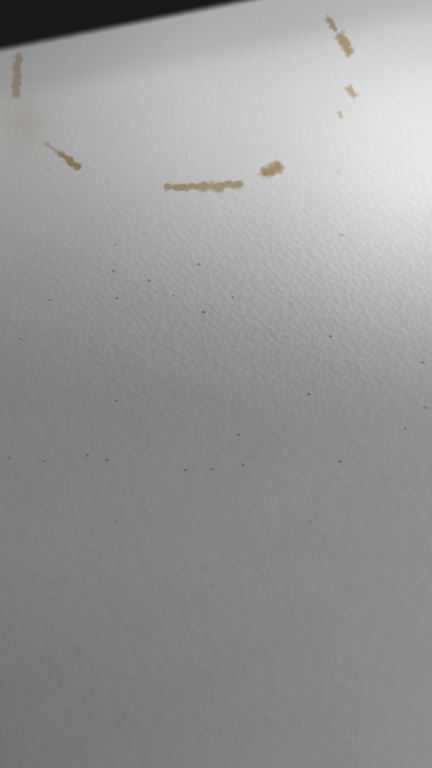
Give the GLSL for this texture, as a Shadertoy shader.

```glsl
const int STAINS = 10;

vec2 hash2(vec2 p) {
    vec3 q = fract(p.xyx * vec3(0.1031, 0.1030, 0.0973));
    q += dot(q, q.yzx + 33.33);
    return fract((q.xx + q.yz) * q.zy);
}

// Distance to the nearest scattered cell point
float cellular(vec2 p) {
    vec2 cell = floor(p), f = fract(p);
    float nearest = 2.0;
    for (int y = -1; y <= 1; y++)
    for (int x = -1; x <= 1; x++) {
        vec2 o = vec2(x, y);
        nearest = min(nearest, length(o + hash2(cell + o) - f));
    }
    return nearest;
}

float segmentDistance(vec2 p, vec2 a, vec2 b) {
    vec2 ab = b - a;
    float t = clamp(dot(p - a, ab) / dot(ab, ab), 0.0, 1.0);
    return length(p - a - ab * t);
}

float glow(vec2 p, vec2 center, vec2 radius) {
    vec2 d = (p - center) / radius;
    return exp(-dot(d, d));
}

float layeredSines(vec2 p) {
    float sum = 0.0, amp = 0.5;
    for (int i = 0; i < 4; i++) {
        sum += amp * sin(p.x + 1.7 * sin(p.y)) * cos(p.y - 0.6 * p.x);
        p = mat2(1.2, 1.5, -1.5, 1.2) * p + 2.3;
        amp *= 0.55;
    }
    return sum;
}

// Light falloff over the sheet; uv spans 0 to 1
float sheetLight(vec2 uv) {
    float light = 0.49 + 0.06 * uv.x;
    float across = mix(0.75, 1.2, smoothstep(0.0, 0.5, uv.x));
    light += 0.2 * across * smoothstep(0.45, 0.88, uv.y);
    light += 0.15 * glow(uv, vec2(1.0, 0.75), vec2(0.37, 0.2));
    light -= 0.05 * smoothstep(0.88, 1.0, uv.y);
    light -= 0.045 * (1.0 - smoothstep(0.0, 0.35, uv.y)) * (1.0 - uv.x);
    return light;
}

// Embossed grain, slanted down to the right
float grain(vec2 p, float scale) {
    vec2 q = mat2(0.9, 0.44, -0.44, 0.9) * p * scale;
    q = q * vec2(0.75, 1.15) + 0.4 * layeredSines(p * 30.0);
    return cellular(q) - cellular(q + vec2(0.25, 0.3));
}

// Sparse specks, one candidate per grid cell
float specks(vec2 p, float scale, float density) {
    vec2 cell = floor(p * scale);
    vec2 rnd = hash2(cell + 17.0);
    vec2 center = 0.2 + 0.6 * hash2(cell + 71.0);
    float radius = mix(0.025, 0.06, rnd.y);
    float d = length((fract(p * scale) - center) * vec2(0.8, 1.2));
    return step(rnd.x, density) * (1.0 - smoothstep(radius * 0.4, radius * 1.6, d));
}

// Dried marks: segment ends, then half width and opacity
float driedMarks(vec2 p) {
    vec4 ends[STAINS] = vec4[STAINS](
        vec4(0.024, 0.925, 0.021, 0.877), vec4(0.058, 0.814, 0.078, 0.800),
        vec4(0.079, 0.799, 0.102, 0.783), vec4(0.219, 0.756, 0.313, 0.760),
        vec4(0.264, 0.757, 0.288, 0.757), vec4(0.347, 0.776, 0.361, 0.781),
        vec4(0.427, 0.977, 0.437, 0.963), vec4(0.444, 0.953, 0.454, 0.932),
        vec4(0.456, 0.883, 0.461, 0.877), vec4(0.443, 0.852, 0.444, 0.849));
    vec2 look[STAINS] = vec2[STAINS](
        vec2(0.007, 0.5), vec2(0.004, 0.35), vec2(0.006, 0.85), vec2(0.006, 0.7),
        vec2(0.009, 0.65), vec2(0.010, 0.85), vec2(0.005, 0.7), vec2(0.008, 0.75),
        vec2(0.007, 0.6), vec2(0.004, 0.4));
    float ragged = 0.005 * (cellular(p * 95.0) - 0.4) + 0.002 * layeredSines(p * 160.0);
    float mask = 0.0;
    for (int i = 0; i < STAINS; i++) {
        float d = segmentDistance(p, ends[i].xy, ends[i].zw) + ragged;
        float cover = 1.0 - smoothstep(look[i].x * 0.3, look[i].x * 1.1, d);
        mask = max(mask, cover * look[i].y);
    }
    return mask;
}

void mainImage(out vec4 fragColor, in vec2 fragCoord) {
    vec2 uv = fragCoord / iResolution.xy;
    vec2 p = uv * vec2(0.5625, 1.0);

    // Sheet with its duller sloping rim
    float edge = p.y - (0.936 + 0.2 * p.x);
    float light = sheetLight(uv);
    light -= 0.045 * smoothstep(-0.085, -0.045, edge);
    light += 0.006 * layeredSines(p * vec2(16.0, 24.0));

    // Grain is crisp in the glancing light and soft elsewhere
    float crisp = glow(uv, vec2(0.7, 0.61), vec2(0.6, 0.15));
    light += grain(p, 150.0) * (0.012 + 0.045 * crisp);
    light += grain(p, 62.0) * 0.014 * (1.0 - smoothstep(0.4, 0.75, uv.y));

    vec3 color = light * mix(vec3(1.008, 1.0, 0.985), vec3(0.995, 1.0, 1.003), uv.y);

    // Dried marks, faint smudge and specks
    color *= mix(vec3(1.0), vec3(0.76, 0.64, 0.43), driedMarks(p));
    color *= 1.0 - vec3(0.04, 0.06, 0.09) * glow(p, vec2(0.03, 0.84), vec2(0.025, 0.035));
    float middle = glow(uv, vec2(0.5, 0.52), vec2(0.7, 0.22));
    color *= 1.0 - vec3(0.28, 0.31, 0.34) * specks(p, 24.0, 0.22) * middle;

    // Dark strip beyond the sheet
    color = mix(color, vec3(0.10, 0.092, 0.102), smoothstep(-0.007, 0.006, edge));
    fragColor = vec4(color, 1.0);
}
```
